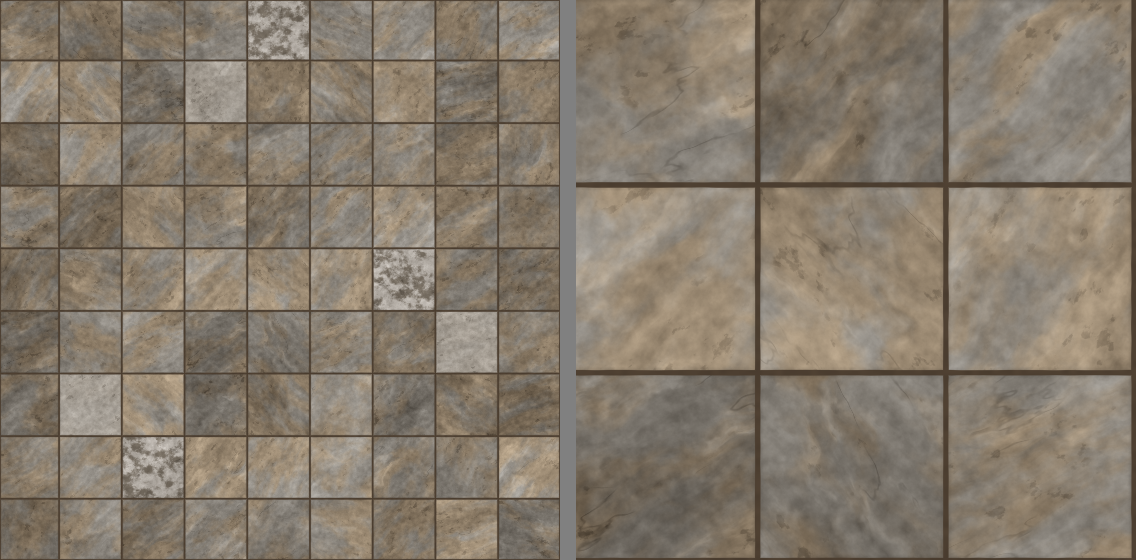
Left, the full canvas; right, a detail of the centre.
Write a Shadertoy shader that draws this texture.

```glsl
// Nine by nine square slate tiles with thin dark brown grout.
// Each tile draws its own tone, rust and vein direction from a hash; warped
// noise forms the stone, and skew lattices pick the rare pale and mottled tiles.

const vec2 PITCH = vec2(0.1120, 0.1118);      // tile spacing, canvas units
const vec2 ORIGIN = vec2(-0.0065, -0.0024);   // grid start, lower left
const float GROUT_HALF = 0.0016;
const float EDGE_SHADE = 0.0025;              // reach of the darkened tile rim
const float TONE_RANGE = 0.32;                // brightness spread between tiles
const float CLOUD_DEPTH = 0.50;
const float STREAK_DEPTH = 0.28;
const float GRAIN_DEPTH = 0.30;

const vec3 GROUT = vec3(0.30, 0.245, 0.19);
const vec3 SLATE = vec3(0.525, 0.505, 0.475);
const vec3 OCHRE = vec3(0.555, 0.490, 0.405);
const vec3 PALE = vec3(0.665, 0.640, 0.605);
const vec3 MOTTLE_DARK = vec3(0.44, 0.405, 0.36);
const vec3 MOTTLE_LIGHT = vec3(0.70, 0.675, 0.645);

vec4 hash4(vec2 p) {
    vec4 q = fract(p.xyxy * vec4(0.1031, 0.1030, 0.0973, 0.1099));
    q += dot(q, q.wzxy + 33.33);
    return fract((q.xxyz + q.yzzw) * q.zywx);
}

float noise(vec2 p) {
    vec2 i = floor(p), f = fract(p);
    f = f * f * (3.0 - 2.0 * f);
    return mix(mix(hash4(i).x, hash4(i + vec2(1, 0)).x, f.x),
               mix(hash4(i + vec2(0, 1)).x, hash4(i + vec2(1, 1)).x, f.x), f.y);
}

float fbm(vec2 p) {
    float sum = 0.0, amp = 0.474;
    for (int i = 0; i < 5; i++) {
        sum += amp * noise(p);
        p = mat2(1.6, 1.2, -1.2, 1.6) * p + 7.3;
        amp *= 0.55;
    }
    return sum;
}

// True on one repeating skew lattice of tiles
bool onLattice(vec2 id, vec2 step, float period, float phase) {
    return abs(mod(dot(id, step), period) - phase) < 0.5;
}

vec3 stone(vec2 p, vec2 id) {
    vec4 rnd = hash4(id + 11.0);
    vec4 look = hash4(id * 3.0 + 57.0);
    bool pale = onLattice(id, vec2(9, 2), 28.0, 13.0);
    bool mottled = onLattice(id, vec2(15, 2), 22.0, 10.0) && abs(id.x - 4.0) < 3.5;

    // Rotated coordinates: mostly rising diagonals, a few steep or falling
    float angle = mix(0.2, 1.2, rnd.x) - (look.x > 0.8 ? 1.5 : 0.0);
    float c = cos(angle), s = sin(angle);
    vec2 q = mat2(c, -s, s, c) * (p - 0.5) + 20.0 + rnd.zw * 60.0;
    float stretch = mix(1.1, 2.6, look.z);
    float warp = fbm(q * 2.2);
    float cloud = fbm(q * vec2(1.5, 1.5 * stretch) + warp * 1.1);
    float rust = fbm(q * vec2(2.0, 2.0 * stretch) + 31.0 + warp * 0.8);
    float streak = fbm(q * vec2(3.5, 6.0 * stretch) + warp * 2.0);
    float grain = fbm(p * 17.0 + rnd.xy * 90.0);

    // Slate and rust body
    vec3 col = mix(SLATE, OCHRE, smoothstep(0.30, 0.70, rust + (look.y - 0.5) * 0.25));
    float value = 1.0 + (rnd.y - 0.5) * TONE_RANGE;
    float depth = 1.0;
    if (pale) {
        col = mix(PALE, col, 0.12);
        value = 1.0;
        depth = 0.6;
    }
    if (mottled) {
        float blotch = fbm(p * vec2(6.0, 8.0) + rnd.zw * 40.0);
        blotch = 0.65 * blotch + 0.35 * fbm(p * 15.0 + rnd.wz * 40.0);
        col = mix(MOTTLE_DARK, MOTTLE_LIGHT, smoothstep(0.34, 0.58, blotch));
        value = 1.0;
        depth = 0.6;
    }
    value += depth * ((cloud - 0.5) * CLOUD_DEPTH + (streak - 0.5) * STREAK_DEPTH);
    value += (grain - 0.5) * GRAIN_DEPTH;

    // Broken dark cracks, pale mineral bands and scattered pits
    float crack = 1.0 - smoothstep(0.0, 0.02, abs(fbm(q * vec2(1.2, 3.5) + 73.0) - 0.5));
    value -= 0.13 * depth * crack * smoothstep(0.50, 0.66, warp) * step(0.5, look.w);
    float band = 1.0 - smoothstep(0.0, 0.09, abs(cloud - 0.6));
    value += 0.11 * depth * band * smoothstep(0.42, 0.68, streak) * look.w;
    float pit = smoothstep(0.66, 0.76, fbm(q * vec2(9.0, 14.0) + 5.0));
    value -= 0.16 * pit * smoothstep(0.40, 0.60, rust);

    // Dark stone turns warmer, light stone cooler
    return col * pow(vec3(max(value, 0.3)), vec3(0.95, 1.0, 1.07));
}

void mainImage(out vec4 fragColor, in vec2 fragCoord) {
    vec2 uv = fragCoord / iResolution.xy;
    vec2 grid = (uv - ORIGIN) / PITCH;
    vec2 id = floor(grid), cell = fract(grid);

    // Distance to the nearest grout line or canvas border
    vec2 gap = min(min(cell, 1.0 - cell) * PITCH, min(uv, 1.0 - uv));
    float dist = min(gap.x, gap.y) + (noise(uv * 110.0) - 0.5) * 0.0003;
    float soft = 0.7 / min(iResolution.x, iResolution.y);

    vec3 col = stone(cell, id);
    col *= mix(0.93, 1.0, smoothstep(GROUT_HALF, GROUT_HALF + EDGE_SHADE, dist));
    vec3 grout = GROUT * (0.95 + 0.1 * noise(uv * 240.0));
    col = mix(grout, col, smoothstep(GROUT_HALF - soft, GROUT_HALF + soft, dist));
    fragColor = vec4(clamp(col, 0.0, 1.0), 1.0);
}
```
